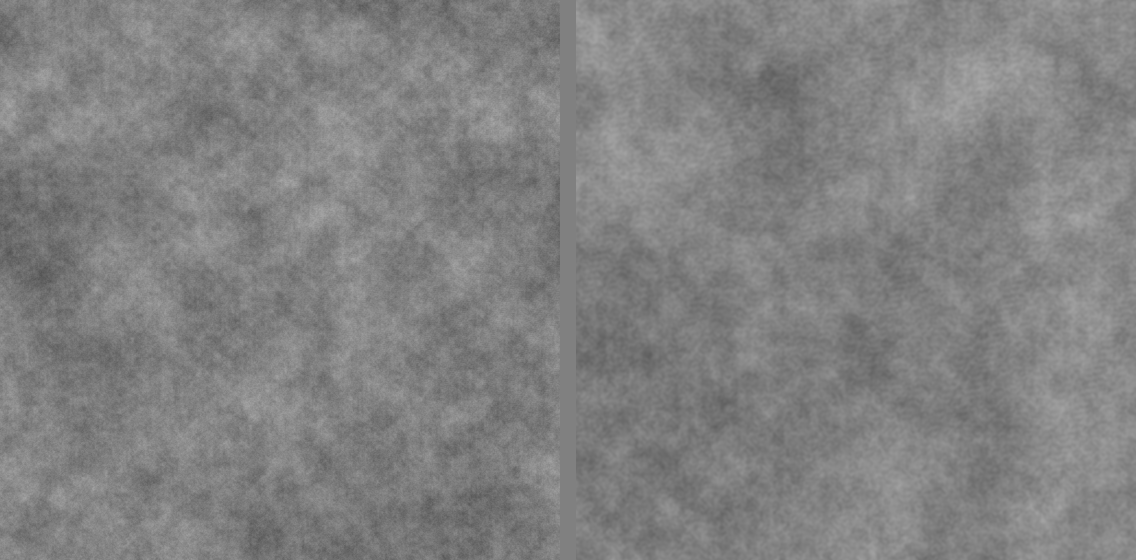
Left: the whole. Right: its middle third, enlarged.
A WebGL 1 fragment shader for this texture:

```glsl
precision highp float;

uniform vec2 u_resolution;

const int OCTAVES = 8;
const float BASE_CELLS = 4.0;
const float BASE_AMPLITUDE = 0.110;
const float GAIN = 0.88;
const float GRAIN_CELLS = 512.0;
const float GRAIN_AMPLITUDE = 0.044;
const float MID_GRAY = 0.498;

float hash(vec2 cell, float seed) {
  return fract(sin(dot(cell, vec2(127.1, 311.7)) + seed * 74.7) * 43758.5453);
}

// Lattice value that repeats every period cells
float lattice(vec2 cell, float period, float seed) {
  return hash(mod(cell, period), seed);
}

// Tileable value noise, centred on zero
float valueNoise(vec2 p, float period, float seed) {
  vec2 cell = floor(p);
  vec2 f = fract(p);
  vec2 blend = f * f * (3.0 - 2.0 * f);
  float bottom = mix(lattice(cell, period, seed),
                     lattice(cell + vec2(1.0, 0.0), period, seed), blend.x);
  float top = mix(lattice(cell + vec2(0.0, 1.0), period, seed),
                  lattice(cell + vec2(1.0, 1.0), period, seed), blend.x);
  return mix(bottom, top, blend.y) - 0.5;
}

// Octaves from broad clouds to fine mottling, with a slow falloff
float cloudNoise(vec2 uv, float cells, float amplitude, float gain) {
  float sum = 0.0;
  for (int i = 0; i < OCTAVES; i++) {
    float seed = float(i) + 1.0;
    vec2 shift = fract(seed * vec2(0.618, 0.367));
    sum += amplitude * valueNoise(uv * cells + shift, cells, seed);
    cells *= 2.0;
    amplitude *= gain;
  }
  return sum;
}

// Crisp speckle on top of the clouds
float grain(vec2 uv, float cells, float amplitude) {
  return amplitude * valueNoise(uv * cells + 0.5, cells, 23.0);
}

void main() {
  vec2 uv = gl_FragCoord.xy / u_resolution;
  float gray = MID_GRAY
             + cloudNoise(uv, BASE_CELLS, BASE_AMPLITUDE, GAIN)
             + grain(uv, GRAIN_CELLS, GRAIN_AMPLITUDE);
  gl_FragColor = vec4(vec3(gray), 1.0);
}
```
